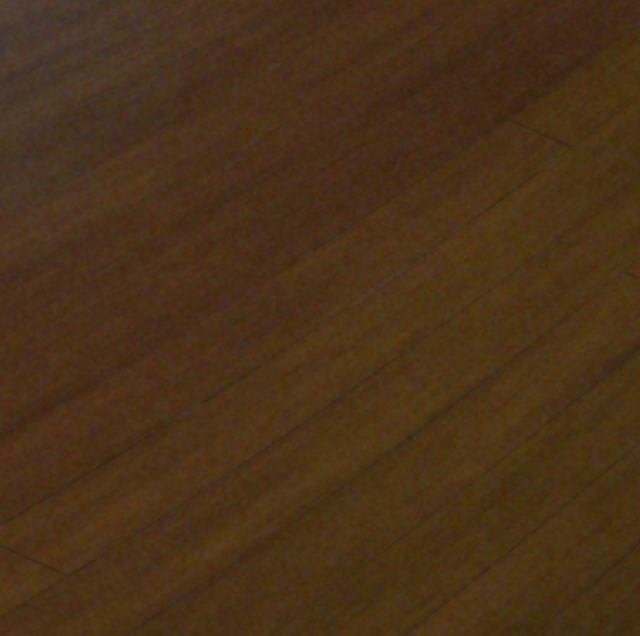
Reproduce this texture procedurally as a Shadertoy shader.

```glsl
// Dim brown plank floor running diagonally, seen in slight perspective.
// A quadratic is solved for the plank coordinate, so seams widen and bend;
// end joints, streaks, sheen and coloured speckle are layered on top.

const vec3 WOOD_RED = vec3(0.300, 0.186, 0.098);
const vec3 WOOD_OLIVE = vec3(0.308, 0.212, 0.082);
const vec3 SEAM_DARK = vec3(0.200, 0.145, 0.105);
const vec3 SHEEN = vec3(0.000, 0.048, 0.090);
const float JOINT_PERIOD = 2.9;
const float JOINT_STEP = 1.02;
const float JOINT_START = 1.078;

float hash(vec2 p) {
    vec3 q = fract(vec3(p.xyx) * 0.1031);
    q += dot(q, q.yzx + 33.33);
    return fract((q.x + q.y) * q.z);
}

float noise(vec2 p) {
    vec2 i = floor(p), f = fract(p);
    f = f * f * (3.0 - 2.0 * f);
    return mix(mix(hash(i), hash(i + vec2(1, 0)), f.x),
               mix(hash(i + vec2(0, 1)), hash(i + vec2(1, 1)), f.x), f.y);
}

float fbm(vec2 p) {
    float sum = 0.0, gain = 0.5;
    for (int i = 0; i < 4; i++) {
        sum += gain * noise(p);
        p = p * 2.03 + 17.3;
        gain *= 0.5;
    }
    return sum / 0.9375;
}

// x: plank coordinate with seams at integers, y: canvas height per plank
vec2 plankCoord(vec2 p) {
    float a = 0.0043;
    float b = 0.130 - 0.022 * p.x;
    float c = 0.513 - 0.675 * p.x - 0.1 * p.x * p.x - p.y;
    float root = sqrt(max(b * b - 4.0 * a * c, 1e-4));
    return vec2((root - b) / (2.0 * a), root);
}

float softLine(float dist, float halfWidth, float blur) {
    return 1.0 - smoothstep(halfWidth - blur, halfWidth + blur, dist);
}

// Independent speckle for each colour channel
vec3 speckle(vec2 p, float scale) {
    return vec3(noise(p * scale), noise(p * scale + 71.7),
                noise(p * scale + 143.1)) - 0.5;
}

void mainImage(out vec4 fragColor, in vec2 fragCoord) {
    vec2 uv = fragCoord / iResolution.xy;
    vec2 p = vec2(uv.x - 0.5, 1.0 - uv.y);
    float pixel = 1.0 / iResolution.y;

    // Plank layout: across, along, and the end joints
    vec2 plank = plankCoord(p);
    float across = plank.x;
    float along = 0.44 * p.x - p.y;
    float row = floor(across);
    float seamId = floor(across + 0.5);
    float course = (along + JOINT_START + row * JOINT_STEP) / JOINT_PERIOD;
    float piece = floor(course);
    float seamDist = abs(across - seamId) * plank.y * 0.83;
    float jointDist = abs(course - floor(course + 0.5)) * JOINT_PERIOD * 0.9;

    // Wood tone: warm at left and top, olive toward the lower right
    float olive = smoothstep(-2.0, 2.5, across + 1.5 * p.x);
    olive += 0.5 * (hash(vec2(row + 31.0, piece + 9.0)) - 0.5);
    olive += 0.9 * (fbm(vec2(along * 3.0, across * 1.3) + 40.0) - 0.5);
    vec3 color = mix(WOOD_RED, WOOD_OLIVE, clamp(olive, 0.0, 1.0));

    // Piece shade, long streaks and fine grain
    float shade = 0.07 * (hash(vec2(row + 57.0, piece + 23.0)) - 0.5);
    shade += 0.24 * (fbm(vec2(along * 3.5, across * 3.0) + 12.0) - 0.5);
    shade += 0.08 * (noise(vec2(along * 14.0, across * 16.0) + 80.0) - 0.5);
    vec2 shadowPos = (p - vec2(0.36, 0.13)) * vec2(3.5, 5.0);
    shade -= 0.10 * exp(-dot(shadowPos, shadowPos));
    shade -= 0.12 * smoothstep(3.4, 5.0, across);
    color *= 1.0 + shade;

    // Seams: firm in the lower right half, worn and faint above
    float firm = mix(0.22, 0.62, smoothstep(-2.0, 0.0, seamId));
    float wear = mix(0.35, 1.0, noise(vec2(along * 7.0, seamId * 5.3) + 60.0));
    float blur = max(0.0016, pixel);
    float seam = softLine(seamDist, 0.0021, blur) * firm * wear;
    float seamHaze = softLine(seamDist, 0.006, 0.006) * firm * 0.25;
    float joint = softLine(jointDist, 0.0025, blur) * 0.5;
    color = mix(color, SEAM_DARK, max(max(seam, seamHaze), joint));

    // Small pale glints where a seam edge is worn
    float glint = smoothstep(0.80, 0.95, noise(vec2(along * 22.0, seamId * 3.7) + 25.0));
    color += vec3(0.02, 0.04, 0.05) * glint * softLine(seamDist, 0.003, 0.002)
           * (1.0 - smoothstep(0.0, 1.5, across));

    // Cool sheen in the upper left corner and along the left side
    vec2 corner = (p + vec2(0.5, 0.0)) * vec2(3.2, 4.2);
    vec2 side = (p - vec2(-0.5, 0.31)) * vec2(6.0, 7.0);
    color += SHEEN * (exp(-dot(corner, corner)) + 0.3 * exp(-dot(side, side)));

    // Coloured speckle at two sizes
    color += speckle(uv, 190.0) * vec3(0.045, 0.045, 0.075);
    color += speckle(uv + 3.0, 85.0) * vec3(0.022, 0.024, 0.045);

    fragColor = vec4(clamp(color, 0.0, 1.0), 1.0);
}
```
